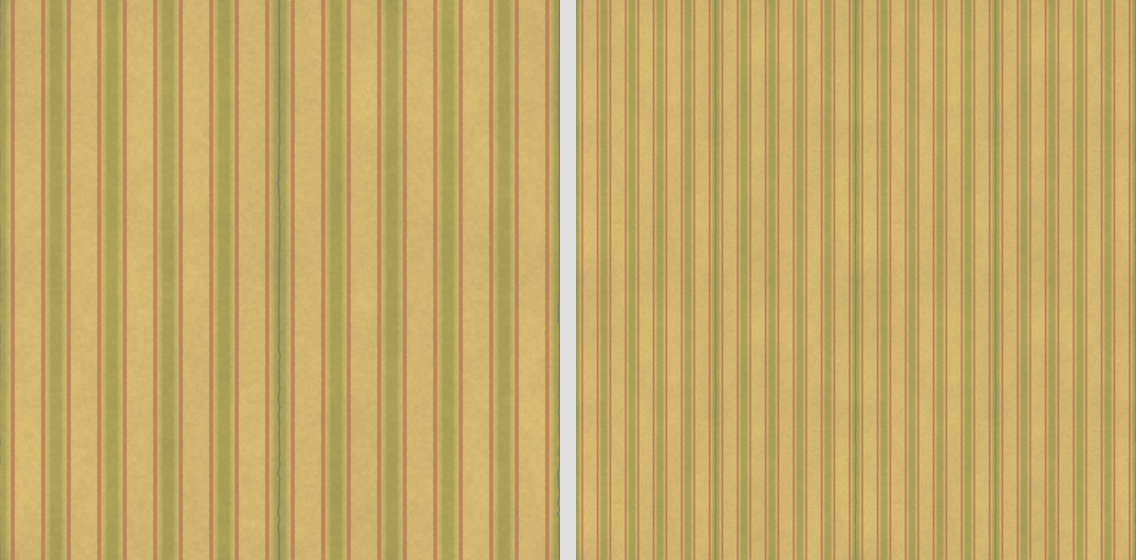
Left: one tile. Right: repeated 2 by 2.
This pattern is drawn by a three.js fragment shader. Its source:

```glsl
// Aged striped wallpaper: soft green bands, thin red lines and torn panel seams on ochre paper.
varying vec2 vUv;

float hash(vec2 p) {
  vec3 q = fract(p.xyx * vec3(0.1031, 0.1030, 0.0973));
  q += dot(q, q.yzx + 33.33);
  return fract((q.x + q.y) * q.z);
}

// Value noise with a whole number of cells, so it wraps at the edges
float wrapNoise(vec2 uv, vec2 cells) {
  vec2 p = uv * cells;
  vec2 i = floor(p);
  vec2 f = fract(p);
  f = f * f * (3.0 - 2.0 * f);
  vec2 a = mod(i, cells);
  vec2 b = mod(i + 1.0, cells);
  return mix(mix(hash(a), hash(vec2(b.x, a.y)), f.x),
             mix(hash(vec2(a.x, b.y)), hash(b), f.x), f.y);
}

// Soft-edged band around zero
float band(float d, float halfWidth, float softness) {
  return 1.0 - smoothstep(halfWidth - softness, halfWidth + softness, abs(d));
}

void main() {
  float pixel = fwidth(vUv.x);
  float blur = 10.0 * pixel;

  // Paper mottling, from broad stains to fine grain
  float stains = wrapNoise(vUv, vec2(6.0)) * 0.5
               + wrapNoise(vUv, vec2(17.0, 15.0)) * 0.3
               + wrapNoise(vUv, vec2(43.0)) * 0.2 - 0.5;
  float fibres = wrapNoise(vUv, vec2(128.0)) - 0.5;
  float grain = wrapNoise(vUv, vec2(320.0)) - 0.5;

  // Ten stripes across; distance from the nearest green centre, in stripes
  float stripe = abs(fract(vUv.x * 10.0 + 0.5) - 0.5);
  vec3 color = vec3(0.825, 0.715, 0.44);

  // Green band: pale margins around a darker core
  color = mix(color, vec3(0.735, 0.68, 0.395), band(stripe, 0.165, max(0.045, blur)));
  color = mix(color, vec3(0.665, 0.62, 0.345), band(stripe, 0.105, max(0.035, blur)));

  // Red lines, unevenly inked
  float ink = 0.86 + 0.2 * fibres + 0.15 * stains;
  float redEdge = stripe - 0.228 + 0.006 * grain;
  color = mix(color, vec3(0.725, 0.49, 0.335), ink * band(redEdge, 0.036, max(0.018, blur)));

  // Wear over paper and ink
  color *= 1.0 + 0.09 * stains + 0.035 * fibres + 0.035 * grain;
  color.b -= 0.025 * stains;
  float fleck = smoothstep(0.9, 1.0, wrapNoise(vUv, vec2(150.0, 140.0)));
  color += 0.025 * fleck * vec3(1.0, 0.95, 0.8);

  // Two panels: a ragged grey gap where they meet
  float panel = floor(vUv.x * 2.0 + 0.5);
  vec2 along = vec2((mod(panel, 2.0) + 0.25) * 0.5, vUv.y);
  float tear = smoothstep(0.4, 0.75, wrapNoise(along, vec2(2.0, 9.0)));
  float ragged = wrapNoise(along, vec2(2.0, 110.0)) - 0.5;
  float drift = wrapNoise(along, vec2(2.0, 14.0)) - 0.5;
  float seam = vUv.x - panel * 0.5 + 0.0013 + 0.0015 * drift
             + ragged * mix(0.0006, 0.0035, tear);
  float gap = band(seam, 0.0013 + 0.0006 * tear * ragged, max(0.0005, 0.7 * pixel));
  color *= 1.0 - 0.06 * band(seam, 0.0025, 0.002);
  color = mix(color, vec3(0.49, 0.49, 0.42), 0.9 * gap);

  gl_FragColor = vec4(color, 1.0);
}
```
